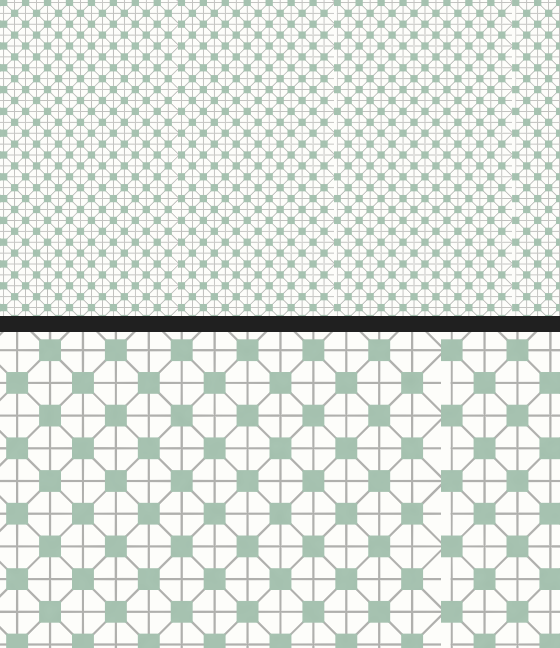
Top: the whole. Bottom: its middle third, enlarged.
Write a WebGL 2 fragment shader that draws this pattern.

```glsl
#version 300 es
precision highp float;
// Octagon-and-square floor tiling: sage squares, grey grout, offset panel seams.
uniform vec2 u_resolution;
out vec4 fragColor;

vec2 hashGradient(vec2 p) {
  vec2 h = vec2(dot(p, vec2(127.1, 311.7)), dot(p, vec2(269.5, 183.3)));
  return fract(sin(h) * 43758.5) * 2.0 - 1.0;
}

float gradientNoise(vec2 p) {
  vec2 i = floor(p), f = fract(p), u = f * f * (3.0 - 2.0 * f), e = vec2(0.0, 1.0);
  float low = mix(dot(hashGradient(i), f), dot(hashGradient(i + e.yx), f - e.yx), u.x);
  float high = mix(dot(hashGradient(i + e), f - e), dot(hashGradient(i + 1.0), f - 1.0), u.x);
  return mix(low, high, u.y);
}

// Box-filtered coverage of the region where distance d is negative.
float fill(float d, float pixel) {
  return clamp(0.5 - d / pixel, 0.0, 1.0);
}

// Box-filtered coverage of a line, correct even when thinner than a pixel.
float stroke(float d, float halfWidth, float pixel) {
  return fill(d - halfWidth, pixel) - fill(d + halfWidth, pixel);
}

void main() {
  // One unit is one lattice step; rows are slightly closer than columns.
  float pixel = 28.8 / u_resolution.y;
  vec2 p = gl_FragCoord.xy * vec2(28.8, 28.99) / u_resolution.y;

  // Each panel restarts the lattice at its left seam.
  vec3 seams = vec3(16.2, 30.4, 46.67);
  float panelStart = 0.0, blankStrip = 0.0, toNextSeam = 100.0;
  for (int k = 0; k < 3; k++) {
    if (p.x >= seams[k]) {
      panelStart = seams[k];
      blankStrip = k == 0 ? 0.0 : 0.3;
    } else {
      toNextSeam = min(toNextSeam, seams[k] - p.x);
    }
  }
  float fromSeam = p.x - panelStart;
  vec2 lattice = vec2(fromSeam - 0.333, p.y - 0.77);

  // Fold so the nearest coloured square lies at the origin.
  vec2 f = abs(mod(lattice + 1.0, 2.0) - 1.0);
  if (f.x + f.y > 1.0) f = 1.0 - f;

  // Crossing grout lines and the diagonals joining square corners.
  float weight = 0.034 * (1.0 + 0.25 * gradientNoise(p * 0.6));
  float cross = stroke(min(f.x, f.y), weight, pixel);
  float diagonal = stroke(abs(f.x - f.y) * 0.7071, weight, pixel);
  float grout = max(cross, diagonal) * fill(blankStrip - fromSeam, pixel);

  // Squares; those cut by the next seam are left out.
  float square = fill(max(f.x, f.y) - 0.333, pixel) * fill(0.33 - toNextSeam, pixel);

  vec3 color = vec3(0.992, 0.992, 0.982);
  color = mix(color, vec3(0.69, 0.69, 0.68), grout);
  vec3 sage = vec3(0.65, 0.76, 0.69) + 0.015 * gradientNoise(p * 3.0);
  color = mix(color, sage, square);
  fragColor = vec4(color, 1.0);
}
```
